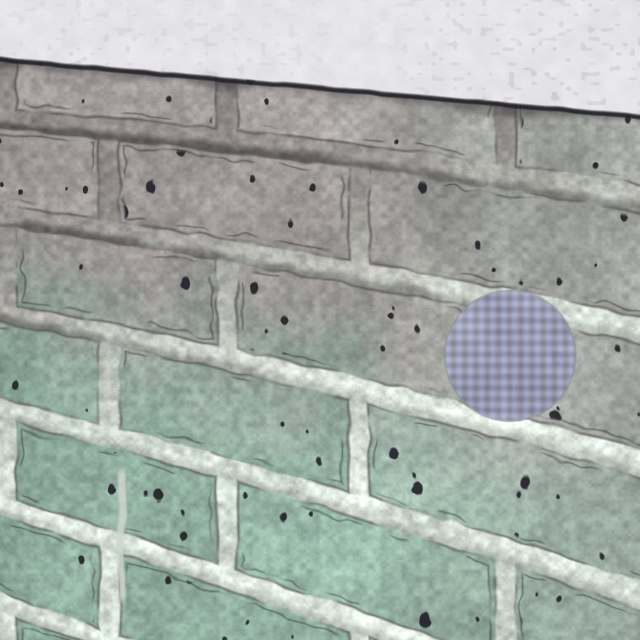
A three.js fragment shader for this texture:

```glsl
varying vec2 vUv;

const vec3 WARM_BRICK = vec3(0.635, 0.615, 0.605);
const vec3 GREEN_BRICK = vec3(0.585, 0.705, 0.645);
const vec3 DIRTY_MORTAR = vec3(0.54, 0.52, 0.51);
const vec3 PALE_MORTAR = vec3(0.81, 0.845, 0.81);
const vec3 SOOT = vec3(0.25, 0.235, 0.25);
const vec3 PIT_DARK = vec3(0.12, 0.12, 0.15);
const vec3 PLASTER = vec3(0.90, 0.895, 0.91);
const vec3 MESH_BLUE = vec3(0.59, 0.60, 0.70);

float hash(vec2 p) {
  return fract(sin(dot(p, vec2(127.1, 311.7))) * 43758.5453);
}

float noise(vec2 p) {
  vec2 i = floor(p), f = fract(p);
  f = f * f * (3.0 - 2.0 * f);
  return mix(mix(hash(i), hash(i + vec2(1.0, 0.0)), f.x),
             mix(hash(i + vec2(0.0, 1.0)), hash(i + 1.0), f.x), f.y);
}

float fbm(vec2 p) {
  float sum = 0.0, amp = 0.5;
  for (int i = 0; i < 4; i++) {
    sum += amp * noise(p);
    p = p * 2.03 + 17.3;
    amp *= 0.5;
  }
  return sum / 0.9375;
}

// 1 below the edge, 0 above it
float below(float edge, float value, float soft) {
  return 1.0 - smoothstep(edge - soft, edge + soft, value);
}

float stroke(float dist, float halfWidth, float soft) {
  return below(halfWidth, abs(dist), soft);
}

// One ragged oval hole in some of the grid cells
float pits(vec2 p, float cells, float chance, float maxRadius) {
  vec2 id = floor(p * cells);
  vec2 center = (id + 0.3 + 0.4 * vec2(hash(id + 3.1), hash(id + 8.7))) / cells;
  float size = hash(id + 21.4);
  float radius = maxRadius * mix(0.4, 1.0, size * size);
  vec2 q = (p - center) * vec2(1.15, 0.85);
  float ragged = 0.004 * (noise(p * 150.0) - 0.5);
  float present = step(hash(id + 40.9), chance);
  return present * below(radius, length(q) + ragged, 0.0018);
}

// x: course coordinate counted downwards, y: course height
vec2 courseAt(vec2 p) {
  float height = 0.151 + 0.0555 * p.x;
  float top = 0.814 - 0.124 * p.x + 0.044 * p.x * (1.0 - p.x);
  return vec2((top - p.y) / height, height);
}

// x: brick coordinate along the wall, y: brick length
vec2 brickAt(float x) {
  float root = sqrt(0.09 + 0.18 * (x - 0.01));
  return vec2((root - 0.30) / 0.09, root);
}

vec3 wall(vec2 p) {
  vec2 warped = p + 0.006 * (vec2(noise(p * 38.0), noise(p * 38.0 + 50.0)) - 0.5);
  vec2 course = courseAt(warped);
  vec2 brick = brickAt(warped.x);
  float row = floor(course.x);
  float along = brick.x + 0.5 * (1.0 - mod(row, 2.0));
  float across = fract(course.x + 0.5) - 0.5;
  float bed = (abs(across) - 0.105) * course.y;
  float joint = abs(fract(along + 0.5) - 0.5) * brick.y - 0.016;
  float d = min(bed, joint);

  float grain = fbm(p * 95.0) - 0.5;
  float stain = fbm(p * 9.0 + 4.0);
  float dirt = fbm(p * vec2(16.0, 26.0) + 31.0);

  // Brick faces, turning green towards the lower left
  float algae = below(0.52, p.y + 0.22 * p.x + 0.25 * (stain - 0.5), 0.16);
  algae = max(algae, 0.38 * smoothstep(0.45, 0.95, p.x)) * mix(1.0, 0.6, smoothstep(0.5, 1.0, p.x));
  vec3 face = mix(WARM_BRICK, GREEN_BRICK, algae);
  face *= 0.94 + 0.08 * hash(vec2(floor(along), row)) + 0.28 * (stain - 0.5);
  face *= 1.0 + 0.36 * grain;
  float chipped = smoothstep(0.45, 0.65, noise(p * 24.0 + 9.0));
  face *= 1.0 - 0.38 * chipped * stroke(d - 0.009 - 0.008 * (noise(p * 55.0) - 0.5), 0.0012, 0.0025);
  float holes = max(pits(p, 19.0, 0.17, 0.011), pits(p + 0.37, 31.0, 0.09, 0.006));
  face = mix(face, PIT_DARK, 0.9 * holes * smoothstep(0.004, 0.012, d));

  // Mortar, cleaner low down and to the right
  float clean = below(0.48, p.y - 0.22 * p.x + 0.3 * (dirt - 0.5), 0.25);
  vec3 mortar = mix(DIRTY_MORTAR, PALE_MORTAR, clean);
  mortar *= 1.0 + 0.4 * grain + 0.3 * (dirt - 0.5);
  float inBed = below(0.0, bed, 0.004);
  float lowerSide = smoothstep(-0.01, 0.085, across + 0.08 * (dirt - 0.5));
  mortar *= 1.0 + 0.08 * inBed - inBed * lowerSide * mix(0.42, 0.18, clean);

  vec3 color = mix(face, mortar, below(0.0, d, 0.0025));
  float crack = stroke(d, 0.0014, 0.0035) * smoothstep(0.25, 0.6, dirt);
  color = mix(color, SOOT, 0.72 * crack);

  // Pale drip on the lower left bricks
  float drip = stroke(p.x - 0.19 - 0.008 * (noise(p * 25.0) - 0.5), 0.005, 0.003);
  drip *= smoothstep(0.05, 0.07, p.y) * below(0.265, p.y, 0.008);
  return mix(color, PALE_MORTAR, 0.85 * drip);
}

vec3 plaster(vec2 p) {
  float speck = smoothstep(0.70, 0.85, noise(p * vec2(90.0, 130.0)));
  return PLASTER * (1.0 + 0.07 * (fbm(p * 45.0) - 0.5) - 0.09 * speck * noise(p * 7.0));
}

// Woven disc lying over the bricks
vec3 meshDisc(vec3 under, vec2 p, vec2 center, float radius) {
  float dist = length(p - center);
  vec2 weave = cos(6.28318 * p / 0.0175);
  vec3 cloth = MESH_BLUE + 0.06 * weave.x * vec3(0.6, 0.8, 1.3) + 0.055 * weave.y;
  cloth += 0.16 * (fbm(p * 18.0) - 0.5);
  vec3 color = mix(under, cloth, 0.92 * below(radius, dist, 0.003));
  return mix(color, vec3(0.52, 0.55, 0.53), 0.6 * stroke(dist - radius, 0.001, 0.002));
}

void main() {
  vec2 p = vUv;
  vec3 color = meshDisc(wall(p), p, vec2(0.797, 0.444), 0.102);

  // Plaster band with a sooty shadow under its edge
  float ledge = p.y - 0.909 + 0.089 * p.x + 0.002 * (noise(p * 40.0) - 0.5);
  float shadow = smoothstep(-0.022, 0.0, ledge + 0.016 * (noise(p * 22.0) - 0.5));
  color = mix(color, SOOT, 0.55 * shadow);
  color = mix(color, PIT_DARK, 0.85 * stroke(ledge + 0.003, 0.003, 0.002));
  color = mix(color, plaster(p), smoothstep(0.0, 0.004, ledge));
  gl_FragColor = vec4(clamp(color, 0.0, 1.0), 1.0);
}
```
